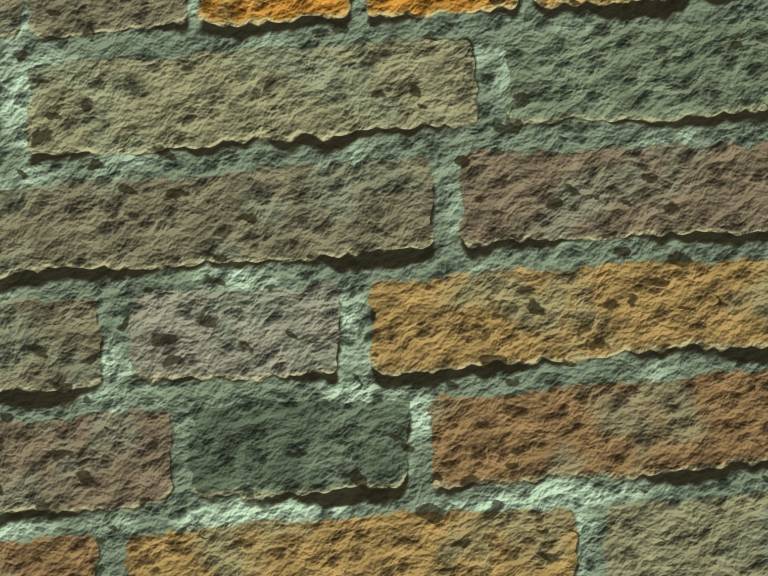
A Shadertoy shader for this texture:

```glsl
const float COURSE = 0.2055;   // height of one course with its mortar
const float TILT = 0.062;      // rise of the courses to the right
const vec3 MORTAR = vec3(0.42, 0.47, 0.38);
const vec3 PALE_LIME = vec3(0.57, 0.65, 0.54);
const vec3 LIP = vec3(0.58, 0.57, 0.42);
const vec3 SHADOW = vec3(0.13, 0.115, 0.07);

// Clay tones: umber, moss, mauve, slate, rust, ochre, fern, orange, plum
const vec3 CLAY[9] = vec3[9](
    vec3(0.39, 0.37, 0.28), vec3(0.46, 0.45, 0.33), vec3(0.46, 0.45, 0.38),
    vec3(0.27, 0.31, 0.24), vec3(0.45, 0.35, 0.22), vec3(0.52, 0.42, 0.24),
    vec3(0.36, 0.40, 0.31), vec3(0.62, 0.42, 0.15), vec3(0.40, 0.35, 0.27));

// Clay of the left, middle and right bricks, from the bottom course up
const int KIND[18] = int[18](4, 5, 1,  8, 3, 4,  0, 2, 5,  0, 0, 8,  1, 1, 6,  0, 0, 7);
const float JOINT_X[6] = float[6](1.024, 0.729, 0.616, 0.776, 0.850, 0.335);

struct Brick { float dist; vec2 local; int kind; };

vec2 hash2(vec2 p) {
    vec3 q = fract(p.xyx * vec3(0.1031, 0.1030, 0.0973));
    q += dot(q, q.yzx + 33.33);
    return fract((q.xx + q.yz) * q.zy);
}

// Distance to the nearest scattered point
float cells(vec2 p) {
    vec2 base = floor(p), f = p - base;
    float nearest = 2.0;
    for (int i = 0; i < 9; i++) {
        vec2 o = vec2(i % 3 - 1, i / 3 - 1);
        vec2 d = o + hash2(base + o + 50.0) - f;
        nearest = min(nearest, dot(d, d));
    }
    return sqrt(nearest);
}

// Layered sines, roughly -1 to 1
float waves(vec2 p) {
    float sum = 0.0, amp = 0.5;
    for (int i = 0; i < 5; i++) {
        sum += amp * sin(p.x + 1.7 * sin(p.y + float(i)));
        p = mat2(1.2, 1.3, -1.3, 1.2) * p + 2.3;
        amp *= 0.6;
    }
    return sum;
}

vec2 warp(vec2 p, float scale, float amount) {
    return p + amount * vec2(waves(p * scale), waves(p.yx * scale + 4.0));
}

// Pitted surface height, with pits leaning to the right
float relief(vec2 p) {
    p = warp(p, 30.0, 0.0045);
    p = vec2(0.8 * p.x - 0.35 * p.y, p.y);
    float sum = 0.0, amp = 0.42, freq = 19.0;
    for (int i = 0; i < 4; i++) {
        sum += amp * cells(p * freq + float(i) * 7.3);
        p = mat2(0.8, 0.6, -0.6, 0.8) * p;
        freq *= 2.05;
        amp *= 0.6;
    }
    return sum;
}

// Brick of the sloping bond nearest to p
Brick findBrick(vec2 p) {
    float bend = 0.004 * sin(p.x * 6.0 + p.y * 9.0);
    float level = (p.y - TILT * (p.x - 0.694) - 0.129 + bend) / COURSE + 1.0;
    int row = clamp(int(floor(level)), 0, 5);
    float len = row == 5 ? 0.29 : 0.83;
    float joint = row == 5 ? 0.007 : row == 1 ? 0.019 : 0.028;
    float x = p.x - JOINT_X[row];
    int k = int(floor(x / len));
    int slot = clamp(k + 2, 0, 2);
    x -= float(k) * len;
    if (k == -1 && (row == 1 || row == 2)) {   // pair of half bricks
        len *= 0.5;
        slot = x > len ? 1 : 0;
        x = mod(x, len);
    }
    vec2 local = vec2(x - 0.5 * len, (level - float(row) - 0.5) * COURSE);
    vec2 q = abs(local) - vec2(0.5 * len - joint, 0.38 * COURSE) + 0.02;
    float dist = length(max(q, 0.0)) + min(max(q.x, q.y), 0.0) - 0.02;
    dist += 0.007 * waves(p * 22.0) + 0.012 * (cells(p * 34.0) - 0.45);
    return Brick(dist, local, KIND[row * 3 + slot]);
}

vec3 brickColor(Brick b, vec2 p, float patches) {
    vec3 clay = CLAY[b.kind] * (1.0 + 0.12 * waves(p * 45.0));
    clay = mix(clay, MORTAR, 0.12 + 0.38 * smoothstep(0.0, 0.8, patches));
    float lip = smoothstep(-0.011, -0.003, b.dist) * smoothstep(0.045, 0.065, -b.local.y);
    return mix(clay, LIP, 0.7 * lip);
}

vec3 mortarColor(Brick b, vec2 p, float patches) {
    float lowBed = 1.0 - smoothstep(0.0, 0.035, abs(p.y - 0.118 - TILT * (p.x - 0.694)));
    float upright = 1.0 - smoothstep(0.055, 0.075, abs(b.local.y));
    float lime = smoothstep(-0.1, 0.9, patches + 0.8 * lowBed + 0.7 * upright - 0.25);
    return mix(MORTAR * 0.9, PALE_LIME, lime);
}

void mainImage(out vec4 fragColor, in vec2 fragCoord) {
    vec2 p = fragCoord / iResolution.y;
    float patches = waves(p * 13.0 + 1.0);
    Brick b = findBrick(p);
    float gap = smoothstep(-0.002, 0.002, b.dist);
    vec3 color = mix(brickColor(b, p, patches), mortarColor(b, p, patches), gap);
    // Light from above on the rough surface
    float h = relief(p);
    float slope = (relief(p + vec2(-0.0012, 0.0028)) - h) / 0.003;
    color *= clamp(1.03 - 0.014 * slope, 0.55, 1.3) * mix(0.6, 1.04, smoothstep(0.16, 0.38, h));
    // Sparse deep chips
    float chip = cells(warp(p, 40.0, 0.012) * vec2(9.0, 17.0)) - 0.06 - 0.15 * waves(p * 9.0 + 6.0);
    color = mix(SHADOW, color, 0.35 + 0.65 * smoothstep(-0.03, 0.04, chip));
    // Patchy shadows thrown on the mortar under the bricks
    float reach = 0.014 + 0.02 * waves(p * vec2(9.0, 4.0) + 3.0);
    float lit = smoothstep(-0.006, 0.004, findBrick(p + vec2(-0.003, reach)).dist);
    color = mix(color, SHADOW, 0.85 * (1.0 - lit) * gap);
    color *= 1.04 - 0.16 * smoothstep(0.5, 1.3, length(p - vec2(0.6, 0.5)));
    fragColor = vec4(clamp(color, 0.0, 1.0), 1.0);
}
```
